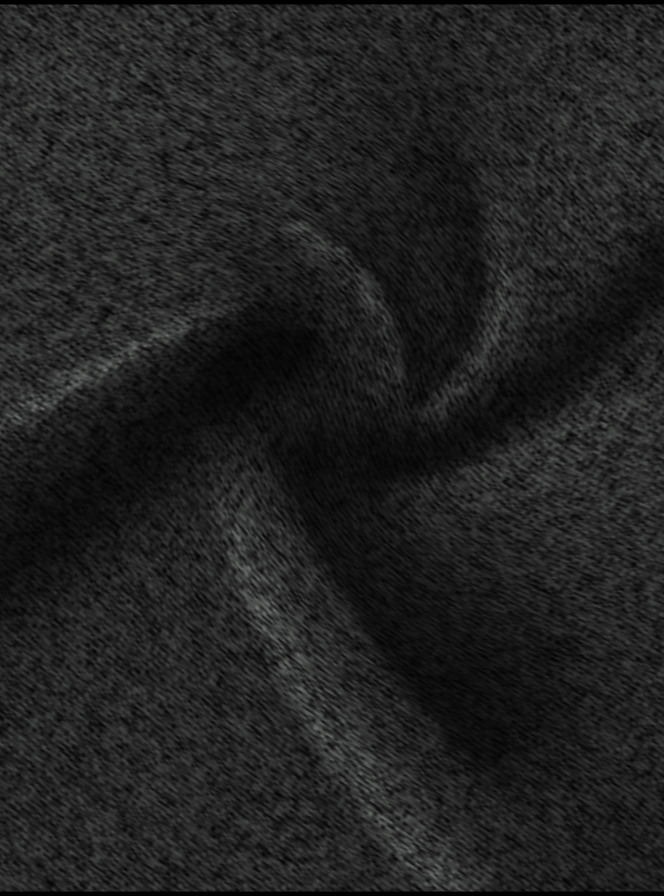
This texture is drawn by a WebGL 1 fragment shader. Its source:

```glsl
precision highp float;
// Charcoal twill cloth gathered into a soft swirl of folds.

uniform vec2 u_resolution;

const float ASPECT = 0.742;          // width of the layout, height is 1
const float CLOTH_LIGHT = 0.137;
const vec3 CLOTH_TINT = vec3(0.985, 1.015, 0.99);
const vec2 SWIRL_CENTER = vec2(0.41, 0.55);
const float SWIRL_TWIST = 0.55;
const float TWILL_FREQ = 155.0;
const float TWILL_DEPTH = 0.20;
const float FIBRE_DEPTH = 1.05;
const float NAP_DEPTH = 0.65;
const float BORDER = 0.005;
const int CURVE_STEPS = 14;

float hash(vec2 p) {
  vec3 q = fract(vec3(p.xyx) * 0.1031);
  q += dot(q, q.yzx + 33.33);
  return fract((q.x + q.y) * q.z);
}

float noise(vec2 p) {
  vec2 i = floor(p), f = fract(p);
  f = f * f * (3.0 - 2.0 * f);
  return mix(mix(hash(i), hash(i + vec2(1, 0)), f.x),
             mix(hash(i + vec2(0, 1)), hash(i + vec2(1, 1)), f.x), f.y);
}

// Signed distance to a quadratic curve (positive on its left) and position along it.
vec2 curve(vec2 p, vec2 a, vec2 b, vec2 c) {
  vec2 start = a;
  vec2 best = vec2(9.0, 0.0);
  for (int i = 1; i <= CURVE_STEPS; i++) {
    float t = float(i) / float(CURVE_STEPS);
    vec2 end = mix(mix(a, b, t), mix(b, c, t), t);
    vec2 e = end - start, w = p - start;
    float h = clamp(dot(w, e) / dot(e, e), 0.0, 1.0);
    float d = length(w - e * h);
    if (d < abs(best.x)) {
      float side = e.x * w.y - e.y * w.x < 0.0 ? -1.0 : 1.0;
      best = vec2(d * side, t + (h - 1.0) / float(CURVE_STEPS));
    }
    start = end;
  }
  return best;
}

// Soft band with separate widths on the left and right of a curve.
float band(float d, float leftWidth, float rightWidth) {
  float x = d / (d > 0.0 ? leftWidth : rightWidth);
  return exp(-x * x);
}

float ends(float t, float fadeIn, float fadeOut) {
  return smoothstep(0.0, fadeIn, t) * (1.0 - smoothstep(1.0 - fadeOut, 1.0, t));
}

float patchAt(vec2 p, vec2 center, vec2 radius) {
  vec2 q = (p - center) / radius;
  return exp(-dot(q, q));
}

float foldLight(vec2 p) {
  vec2 leftRidge = curve(p, vec2(-0.03, 0.498), vec2(0.15, 0.62), vec2(0.32, 0.68));
  vec2 leftValley = curve(p, vec2(-0.04, 0.34), vec2(0.14, 0.47), vec2(0.30, 0.615));
  vec2 arch = curve(p, vec2(0.215, 0.52), vec2(0.255, 0.64), vec2(0.38, 0.612));
  vec2 innerRidge = curve(p, vec2(0.306, 0.759), vec2(0.46, 0.71), vec2(0.445, 0.55));
  vec2 outerRidge = curve(p, vec2(0.49, 0.89), vec2(0.63, 0.63), vec2(0.45, 0.529));
  vec2 rightValley = curve(p, vec2(0.38, 0.465), vec2(0.55, 0.48), vec2(0.77, 0.73));
  vec2 rightRidge = curve(p, vec2(0.41, 0.452), vec2(0.55, 0.455), vec2(0.77, 0.60));
  vec2 lowerRidge = curve(p, vec2(0.237, 0.54), vec2(0.245, 0.28), vec2(0.51, -0.02));
  vec2 lowerEdge = curve(p, vec2(0.295, 0.54), vec2(0.34, 0.32), vec2(0.61, 0.06));

  // Broad light and shade across the cloth
  float s = 1.0 + 0.22 * patchAt(p, vec2(0.08, 0.88), vec2(0.24, 0.22));
  s += 0.18 * patchAt(p, vec2(0.68, 0.82), vec2(0.12, 0.2));
  s += 0.12 * patchAt(p, vec2(0.70, 0.40), vec2(0.12, 0.15));
  s -= 0.32 * patchAt(p, vec2(0.48, 0.83), vec2(0.09, 0.12));
  s -= 0.42 * patchAt(p, vec2(0.36, 0.53), vec2(0.08, 0.10));
  s -= 0.35 * patchAt(p, vec2(0.56, 0.25), vec2(0.13, 0.12));
  s -= 0.25 * patchAt(p, vec2(0.70, 0.04), vec2(0.15, 0.12));

  // Valleys
  s *= 1.0 - 0.68 * band(leftValley.x, 0.085, 0.07);
  s *= 1.0 - 0.60 * band(arch.x, 0.018, 0.035) * ends(arch.y, 0.3, 0.2);
  s *= 1.0 - 0.45 * band(innerRidge.x, 0.055, 0.008) * ends(innerRidge.y, 0.4, 0.2);
  s *= 1.0 - 0.50 * band(outerRidge.x, 0.008, 0.075) * ends(outerRidge.y, 0.3, 0.1);
  s *= 1.0 - 0.66 * band(rightValley.x, 0.05, 0.035) * ends(rightValley.y, 0.15, 0.01);
  s *= 1.0 - 0.58 * band(lowerEdge.x, 0.13, 0.010) * ends(lowerEdge.y, 0.15, 0.2);

  // Lit ridges
  s += 0.75 * band(leftRidge.x, 0.014, 0.006) * ends(leftRidge.y, 0.01, 0.4);
  s += 0.22 * band(leftRidge.x, 0.060, 0.020) * ends(leftRidge.y, 0.01, 0.3);
  s += 0.65 * band(innerRidge.x, 0.006, 0.016) * ends(innerRidge.y, 0.15, 0.15);
  s += 0.60 * band(outerRidge.x, 0.022, 0.009) * ends(outerRidge.y, 0.5, 0.1);
  s += 0.35 * band(rightRidge.x, 0.010, 0.045) * ends(rightRidge.y, 0.2, 0.3);
  s += 0.70 * band(lowerRidge.x, 0.042, 0.012) * ends(lowerRidge.y, 0.35, 0.01);
  s += 0.30 * band(lowerEdge.x, 0.005, 0.012) * ends(lowerEdge.y, 0.3, 0.3);
  return max(s, 0.2);
}

// Diagonal twill, stretched fibres and mottled nap, all turned by the swirl.
float clothGrain(vec2 p) {
  vec2 q = p - SWIRL_CENTER;
  float turn = 0.55 + SWIRL_TWIST * exp(-dot(q, q) * 18.0);
  q = mat2(cos(turn), sin(turn), -sin(turn), cos(turn)) * q + 2.0;
  float wobble = noise(q * 45.0) * 0.35;
  float twill = sin(6.2832 * (q.x * 0.12 + q.y + wobble * 0.01) * TWILL_FREQ);
  float fibre = noise(q * vec2(210.0, 390.0)) - 0.5;
  float nap = noise(q * vec2(95.0, 130.0) + 7.0) - 0.5;
  return 1.0 + TWILL_DEPTH * twill + FIBRE_DEPTH * fibre + NAP_DEPTH * nap;
}

void main() {
  vec2 uv = gl_FragCoord.xy / u_resolution;
  vec2 p = uv * vec2(ASPECT, 1.0);
  float light = CLOTH_LIGHT * foldLight(p) * max(clothGrain(p), 0.12);
  float soft = 0.5 / u_resolution.y;
  float edge = smoothstep(BORDER - soft, BORDER + soft, min(uv.y, 1.0 - uv.y));
  gl_FragColor = vec4(CLOTH_TINT * (light + 0.008) * edge, 1.0);
}
```
